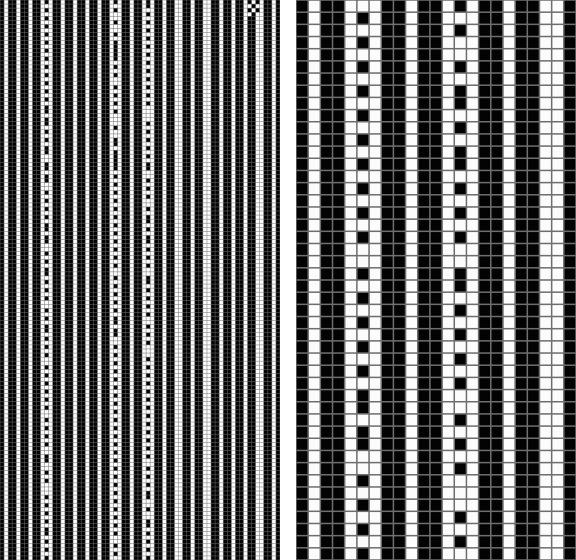
Left, the full canvas; right, a detail of the centre.
A Shadertoy shader for this pattern:

```glsl
// A grid of square cells, 69 across, in black and white upright stripes with
// a few faults: doubled white columns and dotted columns whose beat slips.
// Cells and grid lines are box filtered over each pixel for smooth edges.

const float COLUMNS = 69.0;
const float LINE_WIDTH = 0.125;   // in cells

float hash(ivec2 p) {
    uint h = uint(p.x) * 374761393u + uint(p.y) * 668265263u;
    h = (h ^ (h >> 13)) * 1274126177u;
    return float((h ^ (h >> 16)) & 65535u) / 65536.0;
}

// Alternates black and white down a column, sometimes holding a value.
float dottedColumn(ivec2 cell) {
    bool white = true;
    for (int row = 0; row <= cell.y; row++) {
        if (hash(ivec2(cell.x, row)) > 0.13) white = !white;
    }
    return white ? 1.0 : 0.0;
}

float cellValue(vec2 id) {
    ivec2 cell = ivec2(max(id, 0.0));
    int x = cell.x;
    if (x == 11 || x == 28 || x == 36) return dottedColumn(cell);

    // Small checkered remnant at the top
    if (x >= 61 && x <= 63 && cell.y < 4) return float((x + cell.y + 1) % 2);

    // One white, two black; each fault shifts the stripes that follow
    int shift = 2 * (int(x > 11) + int(x > 28) + int(x > 36))
              + int(x > 43) + int(x > 50) + int(x > 63);
    return (x - shift) % 3 == 1 ? 1.0 : 0.0;
}

// Running length of grid line covered from zero to t
vec2 lineIntegral(vec2 t) {
    t += 0.5 * LINE_WIDTH;
    return floor(t) * LINE_WIDTH + min(fract(t), LINE_WIDTH);
}

void mainImage(out vec4 fragColor, in vec2 fragCoord) {
    float pixel = COLUMNS / iResolution.x;
    vec2 p = vec2(fragCoord.x, iResolution.y - fragCoord.y) * pixel;
    vec2 low = p - 0.5 * pixel;
    vec2 high = p + 0.5 * pixel;

    // Blend the cells under the pixel by their covered area
    vec2 a = floor(low);
    vec2 b = floor(high);
    vec2 weight = clamp(fract(high) / pixel, 0.0, 1.0);
    float top = mix(cellValue(a), cellValue(vec2(b.x, a.y)), weight.x);
    float bottom = mix(cellValue(vec2(a.x, b.y)), cellValue(b), weight.x);
    float shade = mix(0.01, 0.99, mix(top, bottom, weight.y));

    // Thin gray grid over black and white alike
    vec2 line = (lineIntegral(high) - lineIntegral(low)) / pixel;
    float grid = 1.0 - (1.0 - line.x) * (1.0 - line.y);
    shade = mix(shade, 0.43, grid);

    fragColor = vec4(vec3(shade), 1.0);
}
```
